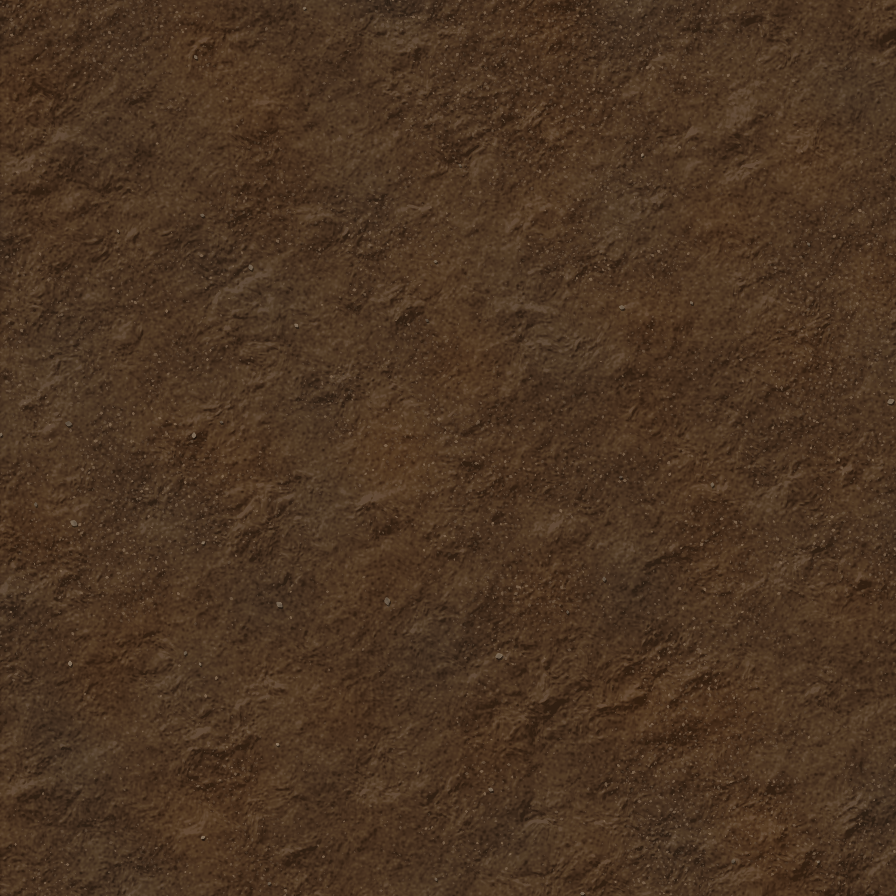
Reproduce this texture procedurally as a three.js fragment shader.

```glsl
// Dry brown earth: mottled, crumbly soil with raking light, pale grit and a few pebbles.
varying vec2 vUv;

// Soil colours, dark to pale
const vec3 DEEP = vec3(0.185, 0.12, 0.07);
const vec3 DARK = vec3(0.24, 0.16, 0.10);
const vec3 MID = vec3(0.29, 0.20, 0.13);
const vec3 LIGHT = vec3(0.33, 0.24, 0.15);
const vec3 PALE = vec3(0.37, 0.28, 0.20);
const vec3 GRIT = vec3(0.43, 0.35, 0.27);
const vec3 PEBBLE = vec3(0.52, 0.45, 0.37);
const vec3 WARMTH = vec3(0.012, 0.0, -0.008);

// Tone is counted in steps along the soil colours
const float BASE_TONE = 1.12;
const float PATCH_GAIN = 0.75;
const float PATCH_SOFTNESS = 0.3;
const float RELIEF_GAIN = 6.6;
const float GRAIN_GAIN = 1.25;

// Sizes in canvas units, frequencies in cells per canvas
const vec2 LEDGE_DIR = vec2(0.82, 0.57);
const vec2 LEDGE_SCALE = vec2(0.95, 1.1);
const vec2 LIGHT_STEP = vec2(-0.0010, 0.0019);
const float WARP = 0.007;
const float CLOD_FREQ = 24.0;
const float CLOD_FALLOFF = 0.59;
const float GRAIN_FREQ = 310.0;
const float GRIT_FREQ = 135.0;
const float DUST_FREQ = 230.0;
const float PEBBLE_FREQ = 30.0;
const float EDGE = 0.0007;

vec3 hash3(vec2 cell) {
  vec3 q = fract(cell.xyx * vec3(0.1031, 0.1030, 0.0973));
  q += dot(q, q.yxz + 33.33);
  return fract((q.xxy + q.yzz) * q.zyx);
}

// Cellular noise: soft bumps of random sign around scattered points
float bumps(vec2 p) {
  vec2 cell = floor(p);
  float sum = 0.0;
  for (int y = -1; y <= 1; y++) {
    for (int x = -1; x <= 1; x++) {
      vec2 c = cell + vec2(float(x), float(y));
      vec3 r = hash3(c);
      vec2 d = c + r.xy - p;
      float w = max(0.0, 1.0 - dot(d, d));
      sum += w * w * w * (2.0 * r.z - 1.0);
    }
  }
  return sum;
}

// Scattered angular stones: x is coverage, y a random shade
vec2 stones(vec2 p, float freq, float chance, float size) {
  p *= freq;
  vec2 cell = floor(p);
  vec2 best = vec2(0.0);
  for (int y = -1; y <= 1; y++) {
    for (int x = -1; x <= 1; x++) {
      vec2 c = cell + vec2(float(x), float(y));
      vec3 place = hash3(c + 71.0);
      vec3 kind = hash3(c + 193.0);
      vec2 d = p - c - place.xy;
      float a = 6.2832 * place.z;
      d = abs(mat2(cos(a), sin(a), -sin(a), cos(a)) * d) * vec2(1.0, 1.35);
      float dist = max(length(d), 0.8 * (d.x + d.y));
      float radius = size * mix(0.45, 1.0, kind.y * kind.y);
      float soft = EDGE * freq;
      float cover = 1.0 - smoothstep(radius - soft, radius + soft, dist);
      cover *= step(kind.x, chance);
      if (cover > best.x) best = vec2(cover, kind.z);
    }
  }
  return best;
}

// Slanted, warped ground coordinates
vec2 groundSpace(vec2 p) {
  vec2 q = vec2(dot(p, LEDGE_DIR), dot(p, vec2(-LEDGE_DIR.y, LEDGE_DIR.x)));
  return q * LEDGE_SCALE + WARP * vec2(bumps(p * 38.0 + 5.0), bumps(p * 38.0 + 41.0));
}

// Lumpy height with creases between the clods
float height(vec2 q) {
  float sum = 0.0, amp = 1.0, freq = CLOD_FREQ;
  for (int i = 0; i < 5; i++) {
    float n = bumps(q * freq + 13.7 * float(i));
    sum += amp * (0.6 * n + 0.6 * abs(n));
    amp *= CLOD_FALLOFF;
    freq *= 1.9;
  }
  return sum;
}

vec3 soilColor(float tone) {
  vec3 c = mix(DEEP, DARK, clamp(tone + 1.0, 0.0, 1.0));
  c = mix(c, MID, clamp(tone, 0.0, 1.0));
  c = mix(c, LIGHT, clamp(tone - 1.0, 0.0, 1.0));
  return mix(c, PALE, clamp(tone - 2.0, 0.0, 1.4));
}

void main() {
  vec2 p = vUv;
  vec2 q = groundSpace(p);

  // Soil: mottled patches, lit relief in sparse ledges, and fine grain
  float mottle = 0.4 * bumps(q * 7.0 + 3.0) + 0.6 * bumps(q * 15.0 + 29.0) + 0.5 * bumps(q * 34.0 + 57.0);
  float patches = mottle / (PATCH_SOFTNESS + abs(mottle));
  float relief = height(q) - height(groundSpace(p + LIGHT_STEP));
  float ledges = mix(0.65, 1.4, smoothstep(-0.2, 0.5, bumps(p * 19.0 + 61.0)));
  float grain = bumps(p * GRAIN_FREQ);
  float tone = BASE_TONE + PATCH_GAIN * patches + RELIEF_GAIN * ledges * relief + GRAIN_GAIN * grain;
  vec3 color = soilColor(tone) + WARMTH * bumps(p * 11.0 + 97.0);

  // Grit and dust gather in the dark hollows
  float hollow = smoothstep(-0.1, 0.6, 0.7 * bumps(p * 6.0 + 83.0) - 0.5 * patches);
  vec2 dust = stones(p, DUST_FREQ, 0.08 + 0.65 * hollow, 0.34);
  vec2 grit = stones(p, GRIT_FREQ, 0.04 + 0.6 * hollow, 0.30);
  color = mix(color, GRIT * mix(0.75, 1.1, dust.y), dust.x * mix(0.15, 0.65, dust.y));
  color = mix(color, GRIT * mix(0.75, 1.2, grit.y), grit.x * mix(0.2, 0.85, grit.y));

  // Rare pebbles with a small cast shadow
  float shadow = stones(p + LIGHT_STEP, PEBBLE_FREQ, 0.05, 0.13).x;
  vec2 pebble = stones(p, PEBBLE_FREQ, 0.05, 0.13);
  color *= 1.0 - 0.4 * shadow;
  color = mix(color, PEBBLE * (mix(0.75, 1.1, pebble.y) + 0.12 * grain), 0.85 * pebble.x);

  gl_FragColor = vec4(color, 1.0);
}
```
